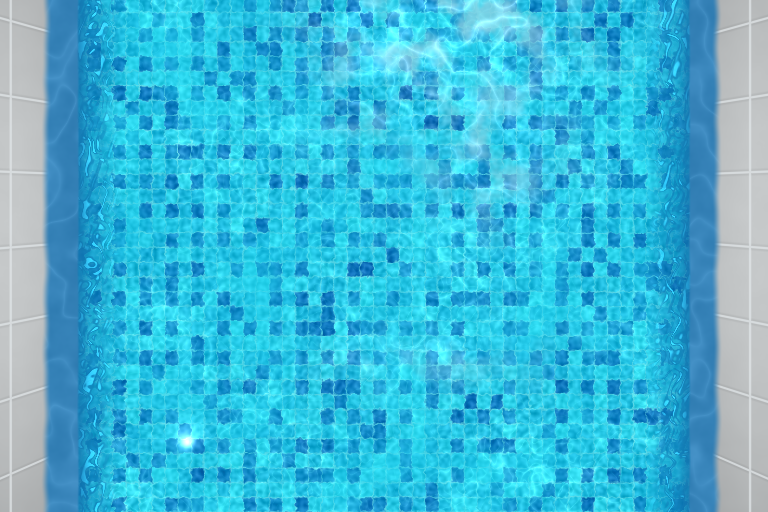
Write a WebGL 1 fragment shader that draws this texture.

```glsl
precision highp float;
uniform vec2 u_resolution;

float hash(vec2 c) {
  vec3 q = fract(vec3(c.xyx) * 0.1031);
  q += dot(q, q.yzx + 33.33);
  return fract((q.x + q.y) * q.z);
}

vec2 gradient(vec2 c) {
  float a = 6.2832 * hash(c);
  return vec2(cos(a), sin(a));
}

float noise(vec2 p) {
  vec2 i = floor(p), f = p - i;
  vec2 u = f * f * f * (f * (f * 6.0 - 15.0) + 10.0);
  vec2 e = vec2(1.0, 0.0);
  float low = mix(dot(gradient(i), f), dot(gradient(i + e), f - e), u.x);
  float high = mix(dot(gradient(i + e.yx), f - e.yx), dot(gradient(i + 1.0), f - 1.0), u.x);
  return 1.4 * mix(low, high, u.y);
}

float fbm(vec2 p) {
  float sum = 0.0, amp = 0.55;
  for (int i = 0; i < 4; i++) {
    sum += amp * noise(p);
    p = mat2(1.6, 1.2, -1.2, 1.6) * p + 7.3;
    amp *= 0.5;
  }
  return sum;
}

// Thin bright filaments along the zero crossings of warped noise
float caustic(vec2 p) {
  p += 0.45 * vec2(noise(p * 1.3 + 4.0), noise(p * 1.3 + 19.0));
  return pow(1.0 - min(abs(noise(p)) * 1.6, 1.0), 5.0);
}

float glow(vec2 p, vec2 center, vec2 size) {
  vec2 d = (p - center) / size;
  return exp(-dot(d, d));
}

vec3 deckColor(vec2 p, float edge, float px) {
  float side = step(0.75, p.x);
  float row = (p.y - 0.615) / (1.0 - 0.8 * edge);
  float joint = abs(fract((row - 0.05) / 0.15 + 0.5) - 0.5) * 0.15;
  float rail = abs(edge - mix(0.021, 0.035, side));
  float shade = 0.79 - 0.3 * pow(abs(p.y - 0.55), 2.0) - 0.5 * max(edge - 0.04, 0.0);
  vec3 col = vec3(0.98, 0.995, 1.0) * (shade + 0.012 * fbm(p * 18.0));
  float seam = 1.0 - smoothstep(0.0008, 0.0018 + px, min(joint, rail));
  float lip = 1.0 - smoothstep(0.001, 0.004 + px, abs(joint - 0.003));
  return mix(col - 0.04 * lip, vec3(0.88, 0.9, 0.91), 0.75 * seam);
}

vec3 mosaicColor(vec2 p, float rim, float px) {
  // Refraction tears the tile outlines, strongest beside the walls
  vec2 warp = vec2(noise(p * 85.0), noise(p * 85.0 + 31.0));
  warp += 0.5 * vec2(noise(p * 190.0 + 9.0), noise(p * 190.0 + 57.0));
  vec2 q = p + warp * mix(0.0035, 0.009, rim);
  vec2 cell = q / vec2(0.0254, 0.0287) + vec2(0.3, 0.0);
  vec2 id = floor(cell);
  vec2 f = abs(fract(cell) - 0.5);

  // Dark tiles favour every other row and column
  float lattice = mod(id.x, 2.0) * (1.0 - mod(id.y, 2.0));
  float pick = hash(id + 11.0);
  float dark = step(pick, mix(0.11, 0.78, lattice));
  float tone = hash(id + 47.0);
  vec3 light = mix(vec3(0.07, 0.66, 0.83), vec3(0.17, 0.82, 0.91), tone);
  vec3 deep = mix(vec3(0.01, 0.38, 0.69), vec3(0.06, 0.56, 0.79), tone);
  vec3 tile = mix(light, deep, dark) + 0.13 * noise(p * 95.0 + tone * 9.0);

  float border = max(f.x, f.y) + 0.15 * f.x * f.y;
  float soft = px * 20.0;
  float grout = smoothstep(0.45 - soft, 0.48 + soft, border);
  grout *= 0.55 + 0.4 * noise(p * 45.0);
  return mix(tile, vec3(0.42, 0.86, 0.9), grout);
}

vec3 waterColor(vec2 p, float px) {
  float inset = min(p.x - 0.152, 1.348 - p.x);
  float rim = 1.0 - smoothstep(0.02, 0.12, inset);
  vec3 col = mosaicColor(p, rim, px);

  // Broad swells and rippling light
  float swell = fbm(p * 7.0 + 3.0);
  col = mix(col, vec3(0.13, 0.84, 0.94), clamp(0.2 + 0.65 * swell, 0.0, 0.55));
  float veins = 0.55 * caustic(p * 17.0) + 0.4 * caustic(p * 37.0 + 8.0);
  veins *= 0.65 + 0.7 * noise(p * 5.0 + 13.0);
  col += vec3(0.2, 0.22, 0.16) * max(veins, 0.0);

  // Vertical streaks near both walls
  float streak = noise(vec2(p.x * 95.0, p.y * 34.0) + 2.0 * noise(p * 28.0));
  float band = 1.0 - smoothstep(0.03, 0.095, inset);
  col = mix(col, vec3(0.06, 0.5, 0.72), band * (0.48 + 0.35 * smoothstep(-0.1, 0.2, streak)));
  col += vec3(0.15, 0.32, 0.3) * band * smoothstep(0.3, 0.55, streak);
  col = mix(col, vec3(0.08, 0.45, 0.68), 0.7 * (1.0 - smoothstep(0.0, 0.03, inset)));

  // Pale sky reflection
  float sky = glow(p, vec2(0.9, 0.97), vec2(0.24, 0.14));
  sky += 0.75 * glow(p, vec2(0.96, 0.69), vec2(0.13, 0.13));
  sky += 0.45 * glow(p, vec2(0.72, 0.8), vec2(0.12, 0.12));
  sky += 0.4 * glow(p, vec2(0.84, 0.3), vec2(0.22, 0.06));
  float cloud = smoothstep(-0.25, 0.45, fbm(p * 13.0 + 5.0));
  col = mix(col, vec3(0.57, 0.81, 0.88), clamp(sky * cloud * 0.95, 0.0, 0.72));
  col += 0.22 * sky * caustic(p * 14.0 + 21.0);

  // Glint
  col += 0.75 * glow(p, vec2(0.365, 0.137), vec2(0.012));
  col += 0.2 * glow(p, vec2(0.365, 0.15), vec2(0.03, 0.025));
  return col;
}

void main() {
  vec2 p = gl_FragCoord.xy / u_resolution * vec2(1.5, 1.0);
  float px = 1.0 / u_resolution.y;
  float edge = min(p.x, 1.5 - p.x);
  float wave = 0.004 * noise(vec2(p.y * 14.0, p.x * 3.0));

  // Submerged side walls
  vec3 wall = vec3(0.2, 0.5, 0.71) + 0.04 * fbm(p * 16.0);
  wall += 0.06 * caustic(p * 11.0);
  float wallStart = mix(0.09, 0.1, step(0.75, p.x)) + wave;
  vec3 col = mix(deckColor(p, edge, px), wall, smoothstep(wallStart - 0.009, wallStart + 0.009, edge));

  float inset = min(p.x - 0.152, 1.348 - p.x) + 0.3 * wave;
  col = mix(col, waterColor(p, px), smoothstep(-px, px + 0.002, inset));
  gl_FragColor = vec4(clamp(col, 0.0, 1.0), 1.0);
}
```
